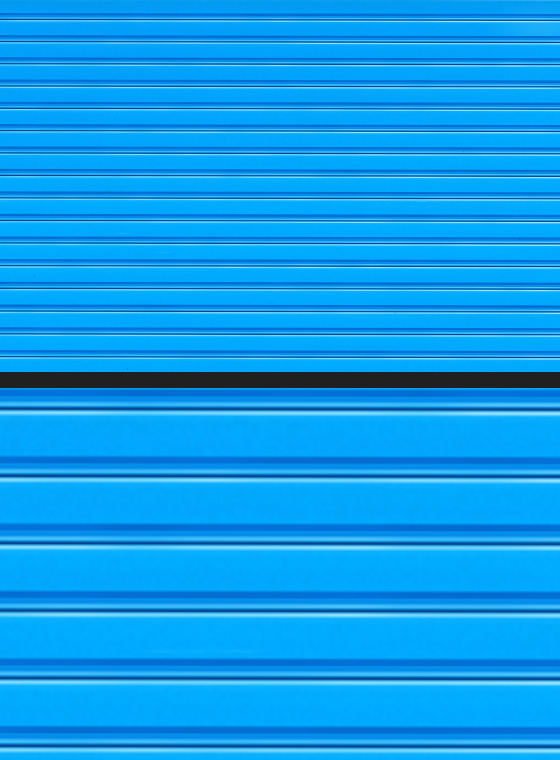
Top: the whole. Bottom: its middle third, enlarged.
A Shadertoy shader for this texture:

```glsl
// Blue roller shutter: sixteen horizontal grooves between glossy flat slats.

float hash(vec2 p) {
    vec3 q = fract(vec3(p.xyx) * 0.1031);
    q += dot(q, q.yzx + 33.33);
    return fract((q.x + q.y) * q.z);
}

float noise(vec2 p) {
    vec2 i = floor(p), f = fract(p);
    f = f * f * (3.0 - 2.0 * f);
    return mix(mix(hash(i), hash(i + vec2(1, 0)), f.x),
               mix(hash(i + vec2(0, 1)), hash(i + vec2(1, 1)), f.x), f.y);
}

// Share of a window of height w, centred on d, that lies between lo and hi
float band(float d, float lo, float hi, float w) {
    return clamp((min(d + 0.5 * w, hi) - max(d - 0.5 * w, lo)) / w, 0.0, 1.0);
}

void mainImage(out vec4 fragColor, in vec2 fragCoord) {
    vec2 uv = fragCoord / iResolution.xy;
    float x = uv.x, down = 1.0 - uv.y;

    // Slat coordinate: slight tilt, pitch widening a little towards the bottom
    float t = down - 0.0025 * (x - 0.5);
    float k = -0.955 + 16.86 * t - 0.31 * t * t;
    float row = floor(k + 0.5);
    float d = k - row;
    float w = max(16.6 / iResolution.y, 0.045);

    // Slat face: darker at the top and left, with a thin sheen under each groove
    float light = smoothstep(0.1, 0.7, down + 0.25 * x);
    vec3 col = mix(vec3(0.01, 0.63, 0.98), vec3(0.005, 0.672, 0.995), light);
    col += vec3(0.04, 0.02, 0.0) * smoothstep(0.18, 0.04, d) * step(0.0, d);
    col.g -= 0.012 * smoothstep(0.25, 0.5, abs(d));
    col.g += 0.008 * (hash(vec2(row, 7.0)) - 0.5);
    col *= 1.0 + 0.015 * (noise(vec2(x * 7.0, down * 60.0)) - 0.5);
    col *= 1.0 + 0.025 * (noise(uv * vec2(384, 256)) - 0.5);
    col *= 1.0 - 0.04 * smoothstep(0.05, 0.0, down);

    // Pale reflection in the upper right corner
    float glare = smoothstep(0.12, 0.0, length((vec2(x, down) - vec2(0.97, 0.07)) * vec2(1.0, 1.6)));
    col = mix(col, vec3(0.2, 0.74, 0.97), 0.5 * glare);

    // Scattered horizontal scuffs
    for (int i = 0; i < 14; i++) {
        float n = float(i);
        vec2 centre = vec2(hash(vec2(n, 3.1)), mix(0.45, 0.68, hash(vec2(n, 8.7))));
        vec2 size = vec2(0.015 + 0.04 * hash(vec2(n, 5.3)), 0.0025);
        float scuff = smoothstep(1.0, 0.0, length((vec2(x, down) - centre) / size));
        col = mix(col, vec3(0.3, 0.79, 0.98), 0.5 * scuff * noise(vec2(x * 120.0, n)));
    }

    // Groove, from its upper shadow to the bright lower lip
    float wear = noise(vec2(x * 24.0, row * 5.0));
    float gloss = clamp(0.35 + 0.4 * x + 0.35 * (wear - 0.5), 0.0, 1.0);
    vec3 shadow = mix(vec3(0.01, 0.42, 0.81), vec3(0.01, 0.45, 0.85), wear);
    col = mix(col, shadow, band(d, -0.345, -0.23, w));
    col = mix(col, vec3(0.02, 0.55, 0.92), band(d, -0.23, -0.15, w));
    col = mix(col, mix(vec3(0.1, 0.66, 0.96), vec3(0.4, 0.8, 0.98), gloss), band(d, -0.15, -0.095, w));
    col = mix(col, vec3(0.01, 0.26, 0.55), band(d, -0.08, -0.027, w));
    col = mix(col, mix(vec3(0.22, 0.76, 0.98), vec3(0.7, 0.92, 1.0), gloss), band(d, -0.022, 0.035, w));

    // Sparse specks of dirt
    vec2 grid = uv * vec2(90, 60);
    float speck = smoothstep(0.16, 0.06, length(fract(grid) - 0.5));
    col *= 1.0 - 0.15 * speck * step(0.9985, hash(floor(grid)));

    fragColor = vec4(clamp(col, 0.0, 1.0), 1.0);
}
```
